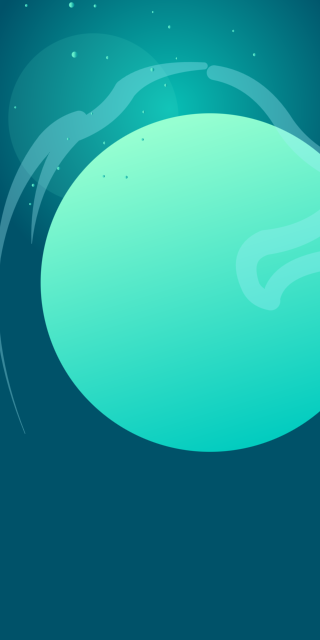
A Shadertoy shader for this background:

```glsl
// A glowing mint planet in a teal sky, with translucent ribbons and drifting bubbles.

vec2 hash2(vec2 cell) {
    vec3 q = fract(cell.xyx * vec3(0.1031, 0.1030, 0.0973));
    q += dot(q, q.yzx + 33.33);
    return fract((q.xx + q.yz) * q.zy);
}

// Coverage of a shape from its signed distance
float fill(float d) {
    return 1.0 - smoothstep(-0.75, 0.75, d * iResolution.x);
}

// Signed distance to a quadratic curve whose half width runs from w.x to w.y
float ribbon(vec2 p, vec2 a, vec2 b, vec2 c, vec2 w) {
    const float STEPS = 16.0;
    float d = 10.0;
    vec2 start = a;
    for (float i = 1.0; i <= STEPS; i++) {
        float t = i / STEPS;
        vec2 end = mix(mix(a, b, t), mix(b, c, t), t);
        vec2 along = end - start;
        float h = clamp(dot(p - start, along) / dot(along, along), 0.0, 1.0);
        d = min(d, length(p - start - along * h) - mix(w.x, w.y, (i - 1.0 + h) / STEPS));
        start = end;
    }
    return d;
}

// Long arc sweeping around the planet
float outerSwirl(vec2 p) {
    float d = ribbon(p, vec2(0.078, 0.646), vec2(-0.036, 0.932), vec2(-0.005, 1.193), vec2(0.001, 0.007));
    d = min(d, ribbon(p, vec2(-0.005, 1.193), vec2(0.021, 1.414), vec2(0.146, 1.557), vec2(0.007, 0.03)));
    d = min(d, ribbon(p, vec2(0.146, 1.557), vec2(0.188, 1.609), vec2(0.247, 1.628), vec2(0.03, 0.026)));
    d = min(d, ribbon(p, vec2(0.099, 1.24), vec2(0.109, 1.466), vec2(0.25, 1.61), vec2(0.001, 0.034)));
    d = min(d, ribbon(p, vec2(0.24, 1.591), vec2(0.344, 1.635), vec2(0.391, 1.719), vec2(0.031, 0.034)));
    d = min(d, ribbon(p, vec2(0.391, 1.719), vec2(0.464, 1.792), vec2(0.638, 1.794), vec2(0.034, 0.011)));
    d = min(d, ribbon(p, vec2(0.669, 1.773), vec2(0.807, 1.75), vec2(0.891, 1.609), vec2(0.023, 0.03)));
    return min(d, ribbon(p, vec2(0.891, 1.609), vec2(0.943, 1.531), vec2(1.03, 1.484), vec2(0.03, 0.034)));
}

// Hooked curl on the face of the planet
float innerSwirl(vec2 p) {
    float d = ribbon(p, vec2(1.026, 1.323), vec2(0.951, 1.258), vec2(0.828, 1.242), vec2(0.034, 0.039));
    d = min(d, ribbon(p, vec2(0.828, 1.242), vec2(0.74, 1.208), vec2(0.784, 1.102), vec2(0.039, 0.029)));
    d = min(d, ribbon(p, vec2(0.784, 1.102), vec2(0.802, 1.068), vec2(0.846, 1.06), vec2(0.029, 0.03)));
    return min(d, ribbon(p, vec2(0.846, 1.06), vec2(0.859, 1.161), vec2(1.026, 1.188), vec2(0.028, 0.031)));
}

// One shaded bubble per occupied cell, densest at the upper left
vec4 bubbles(vec2 p) {
    const float CELL = 0.125;
    vec2 cell = floor(p / CELL);
    vec2 place = hash2(cell + 7.0);
    vec2 traits = hash2(cell + 41.0);
    vec2 center = (cell + 0.1 + 0.8 * place) * CELL;
    float density = center.x < 0.58 ? 0.85 : 0.3 * step(1.82, center.y);
    float radius = mix(0.003, 0.0095, traits.x * traits.x);
    float present = step(traits.y, density) * step(1.32, center.y);
    float shade = smoothstep(-0.6, 0.9, (p.x - center.x) / radius);
    vec3 color = mix(vec3(0.4, 0.94, 0.8), vec3(0.04, 0.62, 0.62), shade);
    return vec4(color, present * fill(length(p - center) - radius));
}

void mainImage(out vec4 fragColor, in vec2 fragCoord) {
    // Canvas width is one unit, height is two
    vec2 p = fragCoord / iResolution.xy * vec2(1.0, 2.0);

    // Sky with a soft glow
    float glow = clamp(1.0 - length(p - vec2(0.53, 1.66)) / 0.61, 0.0, 1.0);
    vec3 color = mix(vec3(0.0, 0.32, 0.41), vec3(0.03, 0.75, 0.71), glow);

    // Faint moon
    color = mix(color, vec3(0.35, 0.9, 0.8), 0.13 * fill(length(p - vec2(0.292, 1.63)) - 0.266));

    // Planet with a slanted gradient
    vec2 slant = vec2(0.3, -0.99);
    float t = clamp(dot(p - vec2(0.508, 1.609), slant) / dot(slant, slant), 0.0, 1.0);
    vec3 planet = mix(vec3(0.59, 1.0, 0.82), vec3(0.01, 0.8, 0.75), t);
    color = mix(color, planet, fill(length(p - vec2(0.656, 1.117)) - 0.529));

    // Translucent ribbons
    float swirl = min(outerSwirl(p), innerSwirl(p));
    color = mix(color, vec3(0.63, 0.94, 0.98), 0.34 * fill(swirl));

    // Bubbles
    vec4 bubble = bubbles(p);
    color = mix(color, bubble.rgb, bubble.a);

    fragColor = vec4(color, 1.0);
}
```
